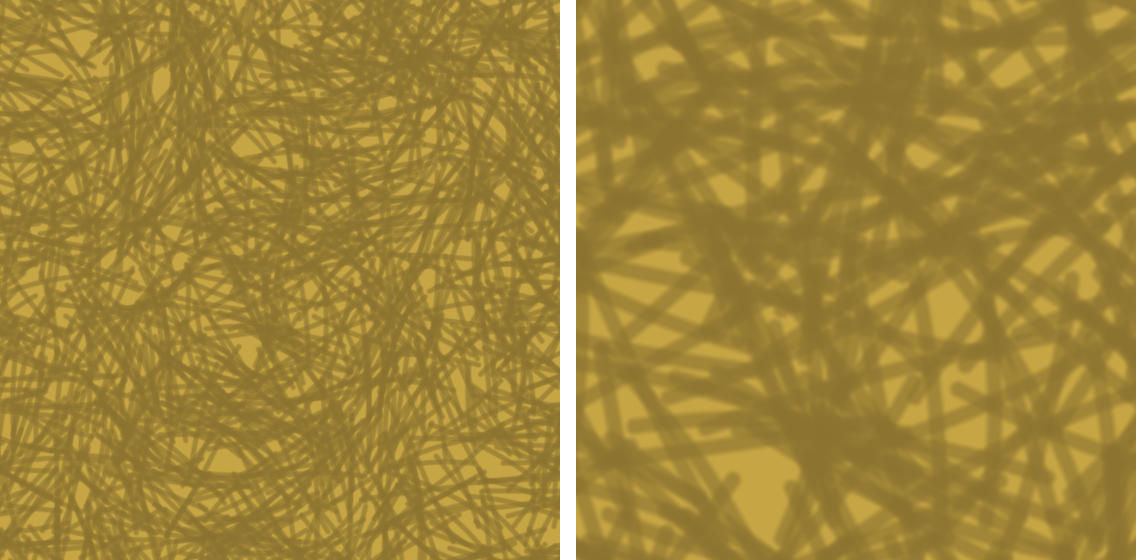
Left: the whole. Right: its middle third, enlarged.
A Shadertoy shader for this texture:

```glsl
// Dense mat of soft, translucent ochre fibres crossing in loosely combed groups.

#define CELLS 8.0         // grid cells across the canvas
#define LAYERS 20         // stacked fibre grids
#define FAMILIES 5        // combed directions shared among the layers
#define HALF_WIDTH 0.0045 // fibre half width
#define SOFTNESS 0.0024   // edge blur
#define MIN_REACH 0.070   // shortest half length
#define MAX_REACH 0.115   // longest half length, below one cell
#define BEND 1.2          // strongest curvature
#define JITTER 0.75       // spread of angles within a family
#define OPACITY 0.61      // cover of a single fibre
#define GROUND vec3(0.776, 0.647, 0.267)
#define FIBRE vec3(0.545, 0.450, 0.186)

const float PI = 3.14159265;

// Three random values from a cell and a layer
vec3 hash3(vec3 p) {
    p = fract(p * vec3(0.1031, 0.1030, 0.0973));
    p += dot(p, p.yxz + 33.33);
    return fract((p.xxy + p.yxx) * p.zyx);
}

// Slowly turning direction of one family
float combAngle(vec2 p, float family) {
    float turn = sin(6.1 * p.x + 3.7 * p.y + 2.4 * family)
               + sin(7.3 * p.y - 4.9 * p.x + 4.1 * family);
    return family * PI / float(FAMILIES) + 0.8 * turn;
}

// Chance that a fibre grows here: crowded patches and thin ones
float density(vec2 p) {
    float patches = sin(11.0 * p.x + 2.0 * sin(7.0 * p.y))
                  * sin(10.0 * p.y + 2.0 * sin(6.0 * p.x + 1.0));
    return 0.79 + 0.26 * patches;
}

// Distance to the spine of a gently bowed fibre with round ends
float fibreDistance(vec2 p, float angle, float reach, float bend) {
    float c = cos(angle), s = sin(angle);
    vec2 q = vec2(c * p.x + s * p.y, c * p.y - s * p.x);
    float along = clamp(q.x, -reach, reach);
    return length(vec2(q.x - along, q.y - bend * along * along));
}

// Share of light left after all fibres of one layer
float layerGap(vec2 uv, int layer, float blur) {
    float family = float(layer % FAMILIES);
    float id = float(layer) + 1.0;
    vec2 shift = hash3(vec3(id, 7.0 * id, 41.0)).xy;
    vec2 home = floor(uv * CELLS + shift);
    float gap = 1.0;
    for (int y = -1; y <= 1; y++) {
        for (int x = -1; x <= 1; x++) {
            vec2 cell = home + vec2(x, y);
            vec3 place = hash3(vec3(cell + 50.0, 13.0 * id));
            vec2 centre = (cell + place.xy - shift) / CELLS;
            if (place.z > density(centre)) continue;

            vec3 form = hash3(vec3(cell + 90.0, 17.0 * id + 5.0));
            float angle = combAngle(centre, family) + JITTER * (form.x - 0.5);
            float reach = mix(MIN_REACH, MAX_REACH, form.y);
            float bend = BEND * (2.0 * form.z - 1.0);
            float d = fibreDistance(uv - centre, angle, reach, bend);
            float cover = 1.0 - smoothstep(HALF_WIDTH - blur, HALF_WIDTH + blur, d);
            gap *= 1.0 - OPACITY * cover;
        }
    }
    return gap;
}

void mainImage(out vec4 fragColor, in vec2 fragCoord) {
    vec2 uv = fragCoord / iResolution.y;
    float blur = max(SOFTNESS, 0.75 / iResolution.y);

    // Overlapping fibres darken toward the full fibre colour
    float light = 1.0;
    for (int layer = 0; layer < LAYERS; layer++) {
        light *= layerGap(uv, layer, blur);
    }
    fragColor = vec4(mix(FIBRE, GROUND, light), 1.0);
}
```
